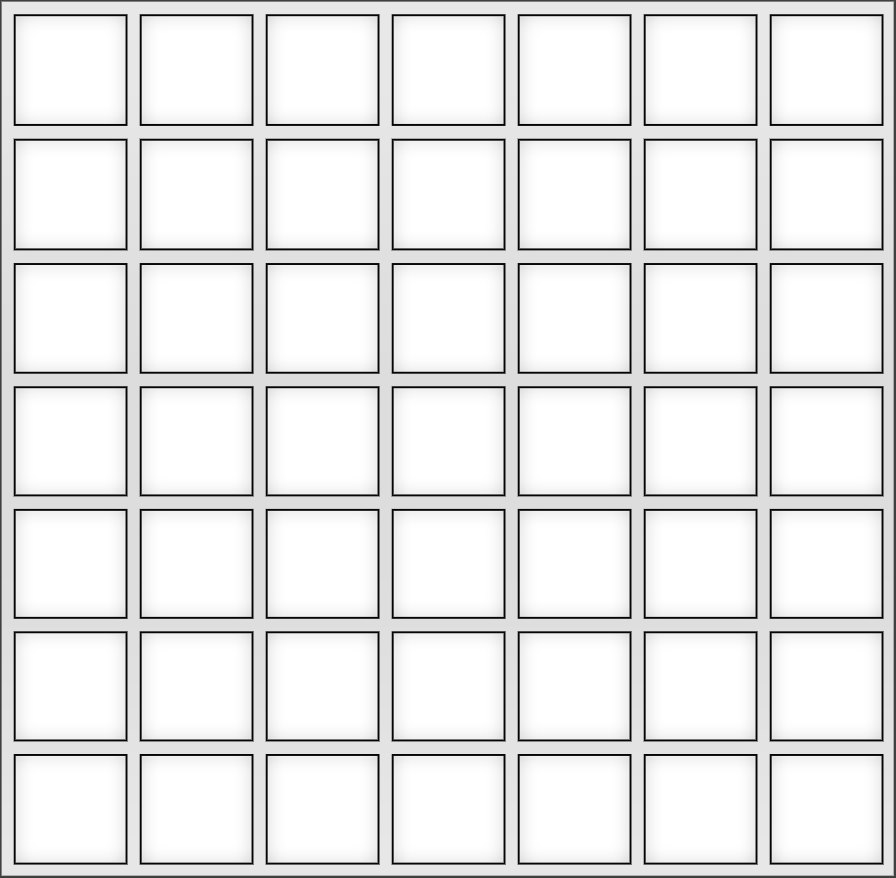
Reproduce this pattern procedurally as a WebGL 2 fragment shader.

```glsl
#version 300 es
precision highp float;

#define CELLS 7.0
#define ASPECT 0.9805
#define PITCH vec2(0.140625, 0.13767)
#define FIRST_CENTER vec2(0.0788, 0.0777)
#define HALF_CELL vec2(0.0624, 0.0607)
#define ROW_STRETCH 0.0175
#define LINE_HALF 0.00108
#define LINE_COLOR vec3(0.02)
#define GAP_COLOR vec3(0.868)
#define FRAME_COLOR vec3(0.25)
#define SHADE_DEPTH 0.085
#define SHADE_REACH 0.024

uniform vec2 u_resolution;
out vec4 fragColor;

// Antialiased coverage of a band of given half width around distance zero
float band(float dist, float halfWidth, float pixel) {
    return clamp((halfWidth - abs(dist)) / pixel + 0.5, 0.0, 1.0);
}

// Upper rows are slightly taller than lower ones
float evenRows(float y) {
    float t = clamp((y - FIRST_CENTER.y) / (PITCH.y * (CELLS - 1.0)), 0.0, 1.0);
    return y - ROW_STRETCH * t * (1.0 - t) * (1.0 - t);
}

// White panel whose grey side shading ends well before the middle
vec3 panel(vec2 inset) {
    vec2 falloff = clamp(1.0 - inset / SHADE_REACH, 0.0, 1.0);
    falloff *= falloff;
    float rim = smoothstep(0.0, 0.004, min(inset.x, inset.y));
    float shade = SHADE_DEPTH * (falloff.x + 0.85 * falloff.y);
    return vec3(1.0 - shade * mix(0.7, 1.0, rim));
}

void main() {
    // Canvas width is one unit, y runs down from the top
    vec2 uv = gl_FragCoord.xy / u_resolution;
    vec2 pos = vec2(uv.x, (1.0 - uv.y) * ASPECT);
    float pixel = max(1.0 / u_resolution.x, ASPECT / u_resolution.y);

    // Nearest cell and distance to its outline
    vec2 grid = vec2(pos.x, evenRows(pos.y));
    vec2 index = clamp(round((grid - FIRST_CENTER) / PITCH), 0.0, CELLS - 1.0);
    vec2 local = grid - FIRST_CENTER - index * PITCH;
    vec2 inset = HALF_CELL - abs(local);
    float depth = min(inset.x, inset.y);

    // Gaps are darkest halfway down and lighten towards top and bottom
    vec3 gap = GAP_COLOR + 0.04 * smoothstep(0.1, 0.5, abs(uv.y - 0.47));
    float inside = clamp(depth / pixel + 0.5, 0.0, 1.0);
    vec3 color = mix(gap, panel(inset), inside);
    color = mix(color, LINE_COLOR, band(depth, LINE_HALF, pixel));

    // Thin frame along the canvas edge, heavier on the right and bottom
    vec2 nearEdge = pos;
    vec2 farEdge = vec2(1.0, ASPECT) - pos;
    float frame = band(min(nearEdge.x, nearEdge.y), 0.0018, pixel);
    frame = max(frame, band(min(farEdge.x, farEdge.y), 0.0026, pixel));
    color = mix(color, FRAME_COLOR, frame);

    fragColor = vec4(color, 1.0);
}
```
